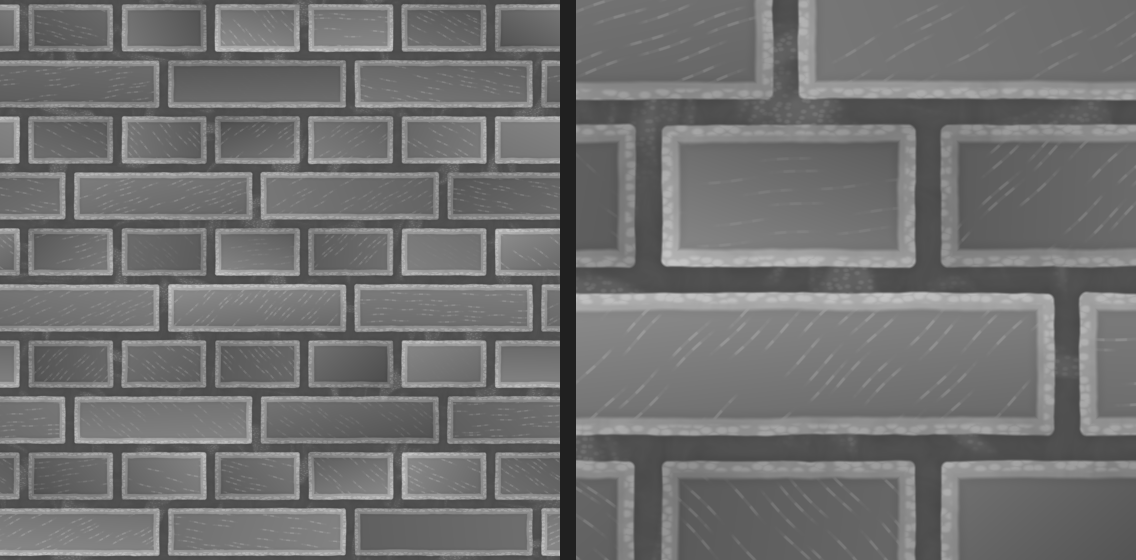
Left: the whole. Right: its middle third, enlarged.
Give the GLSL for this texture, as a WebGL 1 fragment shader.

```glsl
precision highp float;
uniform vec2 u_resolution;

// Lengths are in courses: one course is a tenth of the canvas.
const float COURSES = 10.0;
const float SHORT_COUNT = 6.0;
const float LONG_COUNT = 3.0;
const float HALF_JOINT = 0.078;
const float CORNER = 0.04;
const float RIM_WIDTH = 0.098;

float hash(vec2 p) {
  return fract(sin(dot(p, vec2(127.1, 311.7))) * 43758.55);
}

vec2 direction(float angle) {
  return vec2(cos(angle), sin(angle));
}

// Distance to the nearest scattered point
float cellular(vec2 p) {
  vec2 cell = floor(p);
  float nearest = 2.0;
  for (int y = -1; y <= 1; y++) {
    for (int x = -1; x <= 1; x++) {
      vec2 c = cell + vec2(float(x), float(y));
      vec2 point = c + vec2(hash(c), hash(c + 57.3));
      nearest = min(nearest, distance(p, point));
    }
  }
  return nearest;
}

// Layered, warped sines, roughly -1 to 1
float clouds(vec2 p) {
  float sum = 0.0;
  float weight = 0.55;
  for (int i = 0; i < 4; i++) {
    p = mat2(0.8, -0.6, 0.6, 0.8) * p * 1.75 + 1.7;
    p += 0.8 * sin(p.yx * 0.9);
    sum += weight * sin(p.x) * sin(p.y);
    weight *= 0.65;
  }
  return sum;
}

float roundedBox(vec2 p, vec2 halfSize, float radius) {
  vec2 q = abs(p) - halfSize + radius;
  return length(max(q, 0.0)) + min(max(q.x, q.y), 0.0) - radius;
}

// Broken parallel strokes along one angle
float scratches(vec2 p, float angle, float seed, float pixel) {
  vec2 along = direction(angle);
  vec2 uv = vec2(dot(p, along), dot(p, vec2(-along.y, along.x)));
  uv.y += 0.008 * sin(uv.x * 9.0 + seed * 40.0);
  float lane = uv.y / 0.095;
  float laneId = floor(lane);
  float run = uv.x / 0.42 + hash(vec2(laneId, seed * 91.0));
  vec2 id = vec2(laneId, floor(run)) + seed * 173.0;
  float offset = (fract(lane) - mix(0.2, 0.8, hash(id))) * 0.095;
  float stroke = 1.0 - smoothstep(0.003, 0.008 + pixel, abs(offset));
  float t = fract(run);
  float taper = smoothstep(0.0, 0.3, t) * (1.0 - smoothstep(0.6, 0.95, t));
  float broken = smoothstep(-0.4, 0.3, sin(uv.x * 47.0 + hash(id + 3.0) * 30.0));
  return stroke * taper * mix(0.35, 1.0, broken) * step(0.4, hash(id + 8.0));
}

float mortarTone(vec2 p, float d) {
  float patches = smoothstep(0.1, 0.8, clouds(p * 1.9));
  float grit = 1.0 - smoothstep(0.1, 0.45, cellular(p * vec2(17.0, 24.0)));
  float shadow = 1.0 - smoothstep(0.0, 0.06, d);
  return 0.31 + 0.075 * patches + 0.015 * clouds(p * 6.0)
       + 0.06 * grit * patches - 0.015 * shadow;
}

float brickTone(vec2 p, vec2 local, vec2 halfSize, vec2 id, float d, float pixel) {
  // Each brick has its own base grey and gradient
  float base = mix(0.365, 0.49, hash(id + 11.0));
  float slope = mix(0.025, 0.075, hash(id + 23.0));
  vec2 slant = direction(6.2832 * hash(id + 37.0));
  float tone = base + slope * dot(local / halfSize, slant);

  // Scratched face
  float angle = mix(-0.9, 0.85, hash(id + 41.0));
  float wear = smoothstep(0.15, 0.5, hash(id + 53.0));
  float face = tone - 0.02 * smoothstep(-0.17, -RIM_WIDTH, d);
  face += 0.085 * wear * scratches(local, angle, hash(id + 67.0), pixel);

  // Pale rim with chalky flecks on its outer half
  float flecks = 1.0 - smoothstep(0.2, 0.65, cellular(p * vec2(13.0, 21.0)));
  float outer = smoothstep(-0.075, -0.045, d);
  float rim = tone + 0.13 + 0.03 * clouds(p * 4.0) + outer * (0.015 + 0.075 * flecks);
  return mix(face, rim, smoothstep(-RIM_WIDTH - 0.02, -RIM_WIDTH + 0.012, d));
}

void main() {
  vec2 p = gl_FragCoord.xy / u_resolution * COURSES;
  float pixel = COURSES / min(u_resolution.x, u_resolution.y);

  // Long and short courses alternate; long ones shift by half a brick
  float course = floor(p.y);
  float isShort = mod(course, 2.0);
  float count = mix(LONG_COUNT, SHORT_COUNT, isShort);
  float longShift = mod(course, 4.0) < 1.0 ? 0.877 : 0.374;
  float width = COURSES / count;
  float x = p.x / width - mix(longShift, 0.258, isShort);
  vec2 id = vec2(mod(floor(x), count), course);
  vec2 local = vec2((fract(x) - 0.5) * width, fract(p.y) - 0.5);
  vec2 halfSize = 0.5 * vec2(width, 1.0) - HALF_JOINT;

  // Slightly uneven outline
  float d = roundedBox(local, halfSize, CORNER) + 0.009 * clouds(p * 2.5);
  float cover = 1.0 - smoothstep(-0.6 * pixel - 0.006, 0.6 * pixel + 0.006, d);
  float tone = mix(mortarTone(p, d), brickTone(p, local, halfSize, id, d, pixel), cover);
  gl_FragColor = vec4(vec3(tone), 1.0);
}
```
